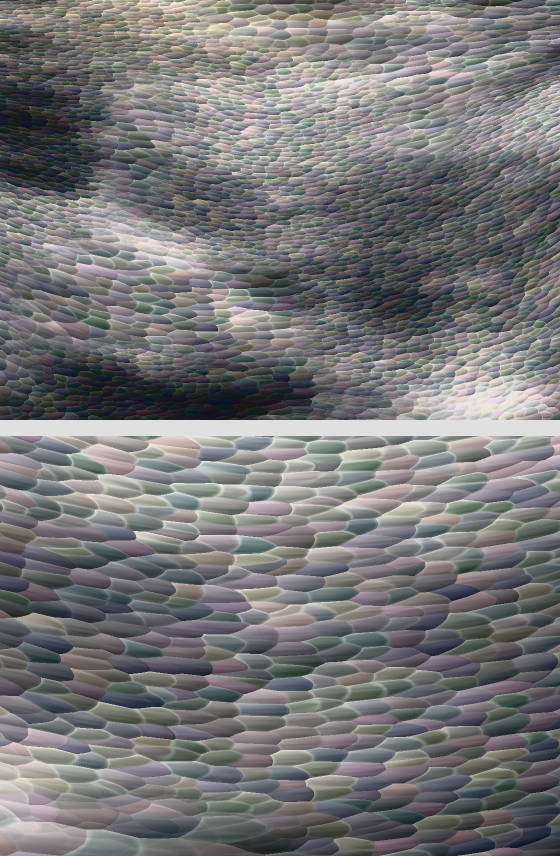
Top, the full canvas; bottom, a detail of the centre.
This texture is drawn by a Shadertoy shader. Its source:

```glsl
// Stormy sea of overlapping, wind-drawn scales with foam crests and a warm glow on top.
#define FINE_SCALE vec2(0.028, 0.0105)
#define COARSE_SCALE vec2(0.047, 0.0175)
#define DEEP_COLOR vec3(0.055, 0.075, 0.095)
#define FOAM_COLOR vec3(0.93, 0.905, 0.895)
#define GLOW_COLOR vec3(0.10, 0.07, 0.0)
#define BASE_TONE 0.33
#define SWELL_CONTRAST 1.25
#define CREST_GAIN 0.20
#define RIM_GAIN 0.30
#define TINT_GAIN 0.09
#define BOWL_CURVE 0.33

vec3 hash3(vec2 p) {
    vec3 h = fract(p.xyx * vec3(0.1031, 0.1030, 0.0973));
    h += dot(h, h.yxz + 33.33);
    return fract((h.xxy + h.yzz) * h.zyx);
}

float noise(vec2 p) {
    vec2 i = floor(p), f = fract(p);
    f = f * f * (3.0 - 2.0 * f);
    vec2 e = vec2(1.0, 0.0);
    return mix(mix(hash3(i).x, hash3(i + e).x, f.x),
               mix(hash3(i + e.yx).x, hash3(i + e.xx).x, f.x), f.y);
}

float fbm(vec2 p) {
    float sum = 0.0, gain = 0.5;
    for (int i = 0; i < 5; i++) {
        sum += gain * noise(p);
        p = p * 2.03 + vec2(17.3, 9.1);
        gain *= 0.52;
    }
    return sum;
}

// Soft elliptical patch, sheared by slope
float patchAt(vec2 p, vec2 centre, vec2 radius, float slope) {
    vec2 d = p - centre;
    d.y -= slope * d.x;
    d /= radius;
    return exp(-dot(d, d));
}

// Bends horizontal rows into a wide bowl
vec2 flow(vec2 p) {
    float x = p.x - 0.62;
    float bowl = BOWL_CURVE * x * x * sin(3.14159 * clamp(p.y, 0.0, 1.0));
    float ripple = 0.05 * (noise(p * vec2(3.0, 4.0) + 5.0) - 0.5);
    return vec2(p.x, p.y - bowl + ripple);
}

// Large light and dark swells with foam crests
float seaTone(vec2 p) {
    vec2 s = flow(p);
    s.y += 0.05 * (noise(p * 5.0 + 31.0) - 0.5);
    float tone = BASE_TONE + SWELL_CONTRAST * (fbm(s * vec2(2.2, 6.5) + 3.7) - 0.5);
    float ridge = 1.0 - abs(2.0 * noise(s * vec2(1.9, 8.0) + 12.0) - 1.0);
    tone += CREST_GAIN * pow(ridge, 5.0);
    tone += 0.42 * patchAt(p, vec2(0.50, 0.97), vec2(0.24, 0.10), 0.0);
    tone += 0.45 * patchAt(p, vec2(0.48, 0.34), vec2(0.18, 0.06), -0.55);
    tone += 0.28 * patchAt(p, vec2(1.02, 0.72), vec2(0.30, 0.11), -0.15);
    tone += 0.35 * patchAt(p, vec2(1.20, 0.04), vec2(0.20, 0.04), 0.0);
    tone += 0.10 * patchAt(p, vec2(0.60, 0.68), vec2(0.35, 0.15), 0.2);
    tone -= 0.25 * patchAt(p, vec2(0.05, 0.65), vec2(0.16, 0.16), -0.3);
    tone -= 0.22 * patchAt(p, vec2(0.30, 0.39), vec2(0.18, 0.03), -0.35);
    tone -= 0.18 * patchAt(p, vec2(1.05, 0.30), vec2(0.35, 0.14), 0.2);
    tone -= 0.16 * patchAt(p, vec2(0.50, 0.03), vec2(0.60, 0.07), 0.0);
    return tone;
}

// One layer of scales: skewed cells, each with its own tone, rim and tint
vec3 scales(vec2 p, vec2 size) {
    vec2 q = flow(p) / size, base = floor(q);
    vec2 offset = vec2(0.0), cell = base;
    float nearest = 9.0, second = 9.0;
    for (int j = -1; j <= 1; j++)
    for (int i = -1; i <= 2; i++) {
        vec2 id = base + vec2(i, j);
        vec2 r = q - id - 0.5 - 0.85 * (hash3(id).xy - 0.5);
        float d = length(r) + 0.45 * r.x;
        if (d < nearest) {
            second = nearest;
            nearest = d;
            offset = r;
            cell = id;
        } else second = min(second, d);
    }
    vec3 rnd = hash3(cell + 71.0);
    float rim = 1.0 - smoothstep(0.0, 0.24, second - nearest);
    float tone = seaTone(p - 0.85 * offset * size);
    float fibre = noise(q * vec2(1.2, 6.0)) - 0.5;
    float detail = 0.34 * offset.y - 0.14 * offset.x + 0.20 * (rnd.x - 0.5) + 0.12 * fibre;
    detail += RIM_GAIN * rim * (rnd.y - 0.15);
    tone += detail * (0.55 + clamp(tone, 0.0, 0.9));
    tone = 0.5 * (tone + sqrt(tone * tone + 0.012));
    tone = min(tone, 0.75 + 0.25 * tanh((tone - 0.75) * 4.0));
    vec3 tint = (rnd - dot(rnd, vec3(1.0 / 3.0))) * TINT_GAIN;
    return mix(DEEP_COLOR, FOAM_COLOR, tone) + tint * vec3(1.0, 0.8, 1.0);
}

vec3 sea(vec2 p) {
    float coarse = noise(p * 3.0 + 8.0) + 0.5 * patchAt(p, vec2(0.25, 0.25), vec2(0.4, 0.2), -0.3)
                 + 0.5 * patchAt(p, vec2(1.1, 0.9), vec2(0.3, 0.12), 0.0);
    vec3 color = mix(scales(p, FINE_SCALE), scales(p, COARSE_SCALE), smoothstep(0.72, 0.88, coarse));
    float glow = patchAt(p, vec2(0.45, 1.0), vec2(0.45, 0.16), 0.0);
    return color + GLOW_COLOR * glow;
}

void mainImage(out vec4 fragColor, in vec2 fragCoord) {
    // Four samples smooth the scale edges
    vec3 color = vec3(0.0);
    for (int k = 0; k < 4; k++) {
        vec2 shift = vec2(k % 2, k / 2) * 0.5 - 0.25;
        color += sea((fragCoord + shift) / iResolution.y);
    }
    fragColor = vec4(clamp(color * 0.25, 0.0, 1.0), 1.0);
}
```
